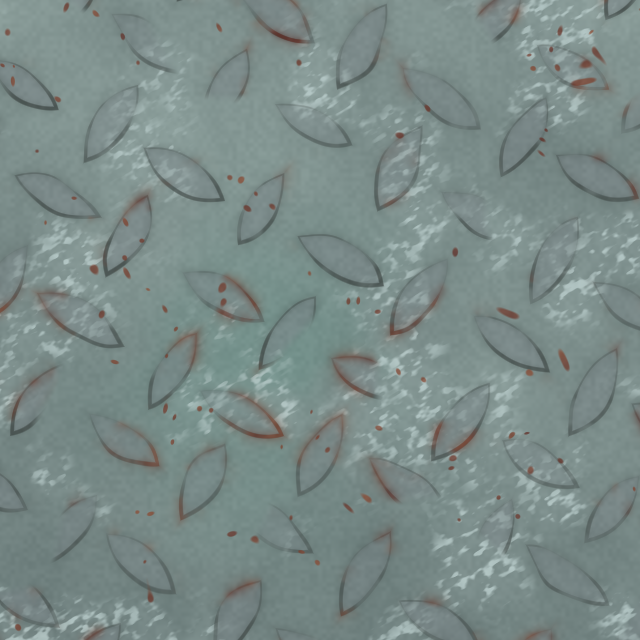
Give the GLSL for this texture, as a WebGL 1 fragment shader.

```glsl
precision highp float;
// Worn, painted steel tread plate: crossed leaf-shaped ridges with chalky flakes and rust.
uniform vec2 u_resolution;

// Ridge lattice: one leaf of each direction per cell
const vec2 STEP_A = vec2(0.202, 0.055);
const vec2 STEP_B = vec2(0.048, -0.191);
const vec2 ORIGIN = vec2(0.540, 0.605);
const float LEAF_ANGLE = -0.58;
const float HALF_LENGTH = 0.072;
const float HALF_WIDTH = 0.026;
const float LINE_WIDTH = 0.0025;
const float JITTER = 0.026;
const float BROKEN_SHARE = 0.30;

// Rust is heaviest around one bare patch
const vec2 RUST_CENTRE = vec2(0.42, 0.42);
const float RUST_RADIUS = 0.22;
const float SPECK_GRID = 42.0;

const vec3 PAINT_DARK = vec3(0.405, 0.470, 0.465);
const vec3 PAINT_LIGHT = vec3(0.555, 0.630, 0.615);
const vec3 PAINT_TEAL = vec3(0.430, 0.570, 0.540);
const vec3 LEAF_GREY = vec3(0.480, 0.520, 0.535);
const vec3 LINE_DARK = vec3(0.255, 0.290, 0.280);
const vec3 FLAKE_PALE = vec3(0.720, 0.795, 0.790);
const vec3 RUST_DARK = vec3(0.360, 0.150, 0.125);
const vec3 RUST_WARM = vec3(0.560, 0.285, 0.180);

float hash(vec2 p) {
  return fract(sin(dot(p, vec2(127.1, 311.7))) * 43758.55);
}

float noise(vec2 p) {
  vec2 i = floor(p), f = fract(p);
  f = f * f * (3.0 - 2.0 * f);
  return mix(mix(hash(i), hash(i + vec2(1, 0)), f.x),
             mix(hash(i + vec2(0, 1)), hash(i + vec2(1, 1)), f.x), f.y);
}

float fbm(vec2 p) {
  float sum = 0.0, amp = 0.5;
  for (int i = 0; i < 4; i++) {
    sum += amp * noise(p);
    p = mat2(1.6, 1.2, -1.2, 1.6) * p + 7.3;
    amp *= 0.5;
  }
  return sum / 0.9375;
}

mat2 rotation(float a) {
  return mat2(cos(a), -sin(a), sin(a), cos(a));
}

// Signed distance to a pointed lens lying along x
float lens(vec2 p, float halfLength, float halfWidth) {
  float d = (halfLength * halfLength - halfWidth * halfWidth) / (2.0 * halfWidth);
  return length(vec2(p.x, abs(p.y) + d)) - d - halfWidth;
}

// Returns outline, inside and soft halo coverage of the ridges
vec3 ridges(vec2 uv, float soft) {
  float det = STEP_A.x * STEP_B.y - STEP_A.y * STEP_B.x;
  mat2 toCell = mat2(STEP_B.y, -STEP_A.y, -STEP_B.x, STEP_A.x) / det;
  vec2 base = floor(toCell * (uv - ORIGIN) + 0.5);
  vec3 cover = vec3(0.0);
  for (int k = 0; k < 18; k++) {
    float n = float(k), kind = mod(n, 2.0);
    float cell = floor(n / 2.0);
    vec2 id = base + vec2(mod(cell, 3.0), floor(cell / 3.0)) - 1.0 + 0.5 * kind;
    vec2 seed = id * 2.0 + 31.0;
    vec2 shift = JITTER * (vec2(hash(seed), hash(seed + 5.3)) - 0.5);
    vec2 p = uv - ORIGIN - mat2(STEP_A, STEP_B) * id - shift;
    float turn = LEAF_ANGLE + kind * 1.5708 + 0.24 * (hash(seed + 9.1) - 0.5);
    float size = mix(0.88, 1.05, hash(seed + 2.7));
    float d = lens(rotation(turn) * p, HALF_LENGTH * size, HALF_WIDTH * size);
    // Broken leaves lose everything beyond a random cut
    float a = 6.2832 * hash(seed + 4.4);
    float cut = smoothstep(-0.008, 0.012, dot(p, vec2(cos(a), sin(a))) + 0.015);
    float keep = mix(1.0, cut, step(hash(seed + 6.6), BROKEN_SHARE));
    keep *= mix(0.6, 1.0, hash(seed + 8.2));
    // Lower flank is thicker and in shadow
    float shade = smoothstep(0.015, -0.02, p.y);
    float width = LINE_WIDTH * mix(0.75, 1.3, shade);
    float line = smoothstep(width + soft, width - soft, abs(d)) * mix(0.65, 1.0, shade);
    cover = max(cover, keep * vec3(line, smoothstep(0.004, -0.004, d), exp(-abs(d) / 0.007)));
  }
  return cover;
}

void main() {
  vec2 uv = gl_FragCoord.xy / u_resolution;
  float soft = max(0.0017, 1.0 / u_resolution.y);
  vec2 warp = vec2(noise(uv * 17.0), noise(uv * 17.0 + 40.0)) - 0.5;
  vec3 ridge = ridges(uv + 0.010 * warp, soft);
  float heat = exp(-dot(uv - RUST_CENTRE, uv - RUST_CENTRE) / (RUST_RADIUS * RUST_RADIUS));

  // Uneven paint, paler towards the top
  float tone = 0.12 + 0.42 * uv.y + 0.75 * (fbm(uv * 5.0) - 0.25);
  vec3 color = mix(PAINT_DARK, PAINT_LIGHT, clamp(tone, 0.0, 1.0));
  color = mix(color, PAINT_TEAL, 0.65 * heat * smoothstep(0.3, 0.7, fbm(uv * 6.0 + 13.0)));
  color = mix(color, LEAF_GREY, 0.5 * ridge.y);

  // Clumps of slanted chalky flakes
  float clump = smoothstep(0.46, 0.66, fbm(uv * 8.0 + 21.0));
  vec2 grain = rotation(0.55) * uv * vec2(65.0, 120.0);
  float flake = smoothstep(0.48, 0.78, 0.65 * noise(grain) + 0.35 * noise(grain * 2.1));
  color = mix(color, FLAKE_PALE, clump * (0.12 + 0.75 * flake) * (1.0 - 0.5 * ridge.y));

  // Ridge outlines, partly rubbed away and partly rusted
  float rub = mix(0.55, 1.0, smoothstep(0.25, 0.6, noise(uv * 28.0 + 3.0)));
  color = mix(color, LINE_DARK, max(0.82 * ridge.x * rub, 0.26 * ridge.z));
  float rust = smoothstep(0.60, 0.82, fbm(uv * 13.0 + 60.0) + 0.24 * heat);
  vec3 rustColor = mix(RUST_DARK, RUST_WARM, noise(uv * 35.0));
  color = mix(color, rustColor, rust * max(0.85 * ridge.x, 0.6 * ridge.z));

  // Scattered rust specks
  vec2 g = uv * SPECK_GRID + 2.0 * warp, id = floor(g);
  vec2 spot = 0.3 + 0.4 * vec2(hash(id + 1.7), hash(id + 8.9));
  float chance = 0.08 * smoothstep(0.45, 0.65, fbm(id / 7.0)) + 0.07 * heat + 0.008;
  float radius = mix(0.10, 0.26, hash(id + 3.1));
  float speck = smoothstep(radius + 0.08, radius - 0.08, length(fract(g) - spot));
  color = mix(color, rustColor, 0.7 * speck * step(hash(id), chance));

  color += 0.035 * (noise(uv * 150.0) - 0.5);
  gl_FragColor = vec4(color, 1.0);
}
```
